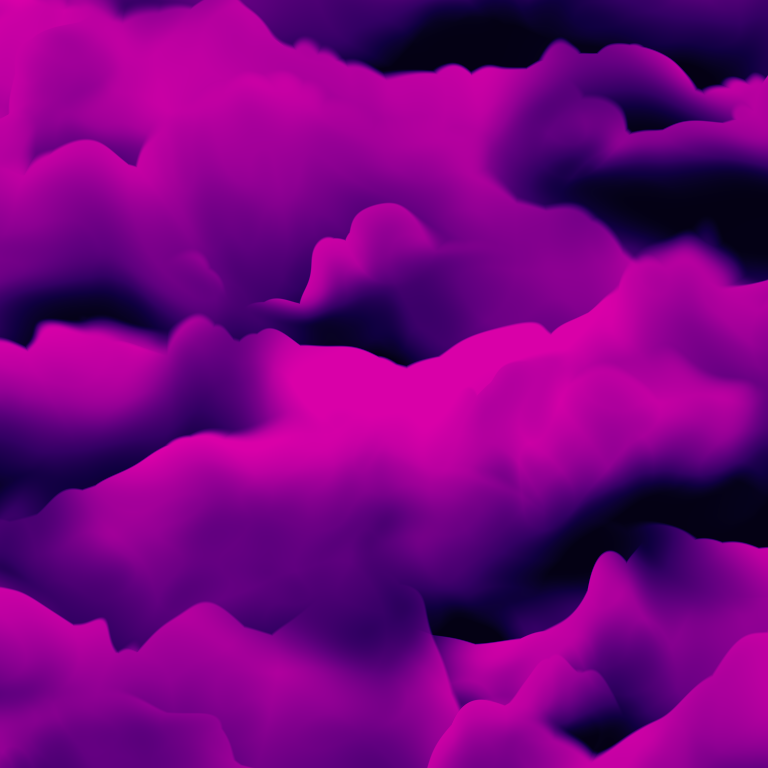
A Shadertoy shader for this texture:

```glsl
// Billowing magenta and violet clouds with crisp lit tops fading into dark gaps.

#define LAYERS 12
#define TOP_LIGHT 0.96      // tone along the upper rim of a cloud
#define DEPTH_FADE 2.7      // loss of tone below the rim
#define LIGHT_VARIATION 0.42
#define RIDGE_HEIGHT 0.17
#define BILLOW_HEIGHT 0.10
#define WARP 0.06
#define CRISP_EDGE 0.005
#define SOFT_EDGE 0.06
#define SEED 3.7

// Gradient noise, roughly -1 to 1
vec2 gradient(vec2 cell) {
    float h = fract(sin(dot(cell, vec2(127.1, 311.7))) * 43758.5);
    return vec2(cos(6.2832 * h), sin(6.2832 * h));
}

float noise(vec2 p) {
    vec2 i = floor(p), f = p - i;
    vec2 u = f * f * f * (f * (f * 6.0 - 15.0) + 10.0);
    vec2 e = vec2(1.0, 0.0);
    float low = mix(dot(gradient(i), f), dot(gradient(i + e), f - e), u.x);
    float high = mix(dot(gradient(i + e.yx), f - e.yx),
                     dot(gradient(i + 1.0), f - 1.0), u.x);
    return 1.4 * mix(low, high, u.y);
}

vec2 noisePair(vec2 p) {
    return vec2(noise(p), noise(p + vec2(37.2, 11.8)));
}

// Bends space at two scales so that the outlines curl
vec2 curlSpace(vec2 p, vec2 seed) {
    p += WARP * noisePair(p * 3.0 + seed);
    return p + 0.35 * WARP * noisePair(p * 8.0 + seed);
}

// Distance below a rounded, lumpy cloud top
float depthBelowRidge(vec2 p, float base, float scale, vec2 seed) {
    float ridge = base + RIDGE_HEIGHT * noise(p * vec2(1.9, 0.8) * scale + seed);
    ridge += BILLOW_HEIGHT * (abs(noise(p * vec2(4.5, 3.0) * scale + seed.yx)) - 0.25);
    ridge += 0.22 * BILLOW_HEIGHT * abs(noise(p * 13.0 + seed));
    return ridge - p.y;
}

// Tone from 0 to 1 to night blue, violet and magenta
vec3 palette(float tone) {
    vec3 color = vec3(0.015, 0.005, 0.08);
    color = mix(color, vec3(0.03, 0.01, 0.14), clamp(tone / 0.035, 0.0, 1.0));
    color = mix(color, vec3(0.06, 0.00, 0.25), clamp((tone - 0.035) / 0.07, 0.0, 1.0));
    color = mix(color, vec3(0.20, 0.00, 0.39), clamp((tone - 0.105) / 0.14, 0.0, 1.0));
    color = mix(color, vec3(0.38, 0.00, 0.50), clamp((tone - 0.245) / 0.225, 0.0, 1.0));
    color = mix(color, vec3(0.57, 0.00, 0.58), clamp((tone - 0.47) / 0.22, 0.0, 1.0));
    color = mix(color, vec3(0.73, 0.00, 0.63), clamp((tone - 0.69) / 0.2, 0.0, 1.0));
    return mix(color, vec3(0.85, 0.00, 0.66), clamp((tone - 0.89) / 0.2, 0.0, 1.0));
}

void mainImage(out vec4 fragColor, in vec2 fragCoord) {
    vec2 uv = fragCoord / iResolution.y;
    float pixel = 1.5 / iResolution.y;
    float tone = 0.04;

    // Paint from the far clouds at the top to the near ones below
    for (int i = 0; i < LAYERS; i++) {
        float order = float(i) / float(LAYERS - 1);
        bool isPuff = i % 2 == 1;
        vec2 seed = SEED + float(i) * vec2(7.31, 4.57);
        vec2 p = curlSpace(uv, seed);
        float base = mix(1.2, 0.05, order);
        float depth = depthBelowRidge(p, base, isPuff ? 1.7 : 1.0, seed);

        // Outline sharpness changes along the rim
        float softness = smoothstep(0.0, 0.8, noise(uv * 3.0 + seed.yx));
        float edge = max(pixel, mix(CRISP_EDGE, SOFT_EDGE, softness));
        float cover = smoothstep(0.0, edge, depth);

        // Banks are nearly closed, puffs are small scattered patches
        float patches = noise(p * vec2(2.2, 3.0) + seed + 19.4);
        if (isPuff) {
            cover *= smoothstep(0.0, 0.35, patches) * smoothstep(0.2, 0.03, depth);
        } else {
            cover *= smoothstep(-0.6, -0.1, patches);
        }

        // Broad light and faint folds inside the cloud
        float light = TOP_LIGHT - DEPTH_FADE * max(depth, 0.0);
        light += LIGHT_VARIATION * noise(uv * vec2(1.7, 2.3) + seed + 5.1);
        light += 0.14 * noise(p * vec2(5.0, 7.0) + seed.yx);
        light += 0.04 * noise(p * 14.0 + seed);
        tone = mix(tone, clamp(light, 0.0, 1.1), cover);
    }

    fragColor = vec4(palette(tone), 1.0);
}
```
